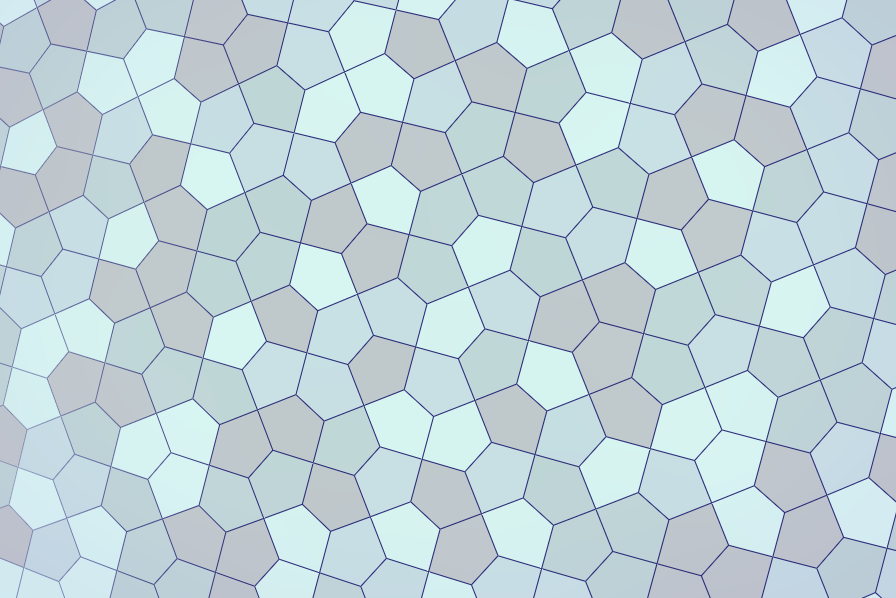
This pattern is drawn by a WebGL 2 fragment shader. Its source:

```glsl
#version 300 es
precision highp float;
// Cairo tiling: hairline navy joints divide pale mineral panels into pentagons.
// A bent square lattice is split cell by cell, alternating direction; the four
// pentagons round each even cell share out four shades, with haze and line wear.
uniform vec2 u_resolution;
out vec4 fragColor;

const vec2 ANCHOR = vec2(0.5977, 0.4922);   // a four-way joint, y downward
const float ROW_PITCH = 0.186;              // joint spacing, canvas heights
const float SPLIT = 0.25;                   // half length of a cell's bar
const float LINE_WIDTH = 0.0018;

const vec3 ICE   = vec3(0.840, 0.957, 0.942);
const vec3 SKY   = vec3(0.782, 0.877, 0.893);
const vec3 SAGE  = vec3(0.752, 0.842, 0.845);
const vec3 STONE = vec3(0.752, 0.788, 0.800);
const vec3 NAVY  = vec3(0.110, 0.110, 0.440);

float hash(vec2 p) {
    return fract(sin(dot(p, vec2(127.1, 311.7))) * 43758.5);
}

// Soft drifting variation in -1..1
float layeredSines(vec2 p) {
    return 0.5 * sin(p.x * 3.1 + 1.7 * sin(p.y * 2.3))
         + 0.3 * sin(p.y * 5.7 + p.x * 2.9 + 1.0)
         + 0.2 * sin(p.x * 9.1 - p.y * 7.3);
}

// Row pitch shrinks gently away from the right of centre
float pitchAt(float u) {
    return ROW_PITCH * (1.0 + 0.1155 * u - 0.09 * u * u);
}

// Sheared, slightly bent plane to lattice coordinates
vec2 toLattice(vec2 p, out float cellSide) {
    vec2 d = p - ANCHOR;
    float u = d.x - 0.058 * d.y;
    float v = d.y + 0.0645 * u;
    float pitch = pitchAt(u);
    float column = u * (5.478 + u * (-0.64 + 0.404 * u));
    float row = v / pitch;
    cellSide = pitch * 0.7071;
    return vec2(column + row, column - row);
}

// Returns distance to the nearest line in cell units, plus the even cell
// that the pentagon touches and its direction from that cell
float cairo(vec2 q, out vec2 home, out vec2 toward) {
    vec2 cell = floor(q);
    vec2 f = q - cell - 0.5;
    bool turned = mod(cell.x + cell.y, 2.0) > 0.5;
    if (turned) f = f.yx;

    vec2 a = abs(f);
    vec2 slant = normalize(vec2(0.5 - SPLIT, 0.5));
    float side = (a.x - SPLIT) * slant.y - a.y * slant.x;
    float bar = length(vec2(max(a.x - SPLIT, 0.0), a.y));

    toward = side > 0.0 ? vec2(f.x < 0.0 ? -1.0 : 1.0, 0.0)
                        : vec2(0.0, f.y < 0.0 ? -1.0 : 1.0);
    home = cell;
    if (turned) {
        toward = toward.yx;
        home += toward;
        toward = -toward;
    }
    return min(abs(side), bar);
}

// Deals the four shades round a cell, with an occasional repeat
vec3 panelColour(vec2 home, vec2 toward) {
    vec2 id = 2.0 * home + toward;
    float slot = abs(toward.x) > 0.5 ? 1.0 - toward.x : 2.0 - toward.y;
    float spin = hash(home + 7.0) < 0.5 ? 1.0 : 3.0;
    float deal = floor(4.0 * hash(home)) + slot * spin + step(0.8, hash(id));
    float pick = mod(deal, 4.0);
    vec3 shade = pick < 0.5 ? ICE : pick < 1.5 ? SKY : pick < 2.5 ? STONE : SAGE;
    return shade + 0.010 * (hash(id + 41.0) - 0.5);
}

// Faint lavender falloff toward the borders
vec3 tint(vec3 colour, vec2 p, float aspect) {
    vec2 r = (p - vec2(0.5 * aspect, 0.45)) / vec2(0.5 * aspect, 0.55);
    float edge = smoothstep(0.3, 1.8, dot(r, r));
    colour *= mix(vec3(1.0), vec3(0.98, 0.955, 1.0), edge);
    return colour + 0.004 * layeredSines(p * 1.5);
}

void main() {
    float pixel = 1.0 / u_resolution.y;
    float aspect = u_resolution.x * pixel;
    vec2 p = vec2(gl_FragCoord.x, u_resolution.y - gl_FragCoord.y) * pixel;

    float cellSide;
    vec2 home, toward;
    vec2 q = toLattice(p, cellSide);
    float lineDist = cairo(q, home, toward) * cellSide;

    vec3 colour = tint(panelColour(home, toward), p, aspect);

    // Lines wear thin toward the left border
    float wear = layeredSines(p * 2.4);
    float ink = mix(0.45 + 0.2 * wear, 0.92, smoothstep(0.0, 0.5, p.x));
    float halfWidth = 0.5 * LINE_WIDTH;
    float coverage = clamp(0.5 + (halfWidth - lineDist) / pixel, 0.0, 1.0)
                   - clamp(0.5 - (halfWidth + lineDist) / pixel, 0.0, 1.0);

    fragColor = vec4(mix(colour, NAVY, coverage * ink), 1.0);
}
```
